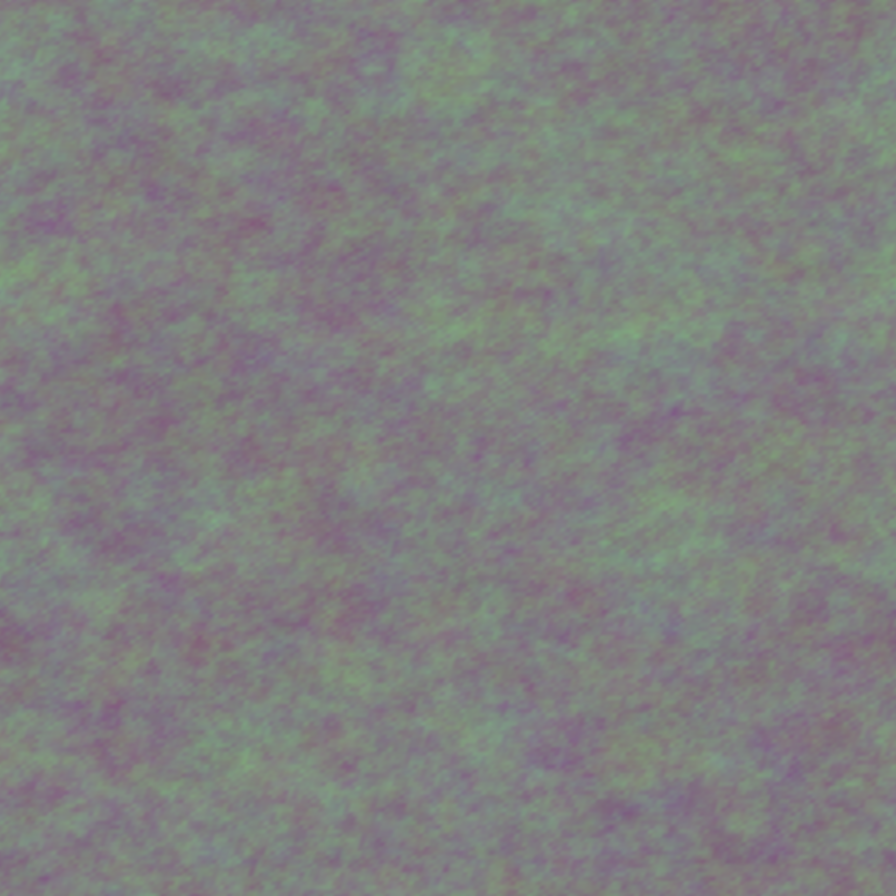
Reproduce this texture procedurally as a Shadertoy shader.

```glsl
// Mottled felt in muted green and purple: wrapping value noise summed in octaves.
// A 4 by 4 repeated mottle is varied by broad clouds and by dense fine grain;
// the sum drives the green channel, while red and blue drift only slightly.

const float REPEATS = 4.0;
const float SLANT = 0.3;
const vec3 BASE = vec3(0.5, 0.499, 0.5);

float hash(vec2 p, float seed) {
    return fract(sin(dot(p, vec2(127.1, 311.7)) + seed * 74.7) * 43758.5453);
}

// Value noise from -1 to 1 whose lattice wraps after "period" cells
float noise(vec2 p, vec2 period, float seed) {
    vec2 cell = floor(p);
    vec2 f = fract(p);
    f = f * f * (3.0 - 2.0 * f);
    vec2 lo = mod(cell, period);
    vec2 hi = mod(cell + 1.0, period);
    float bottom = mix(hash(lo, seed), hash(vec2(hi.x, lo.y), seed), f.x);
    float top = mix(hash(vec2(lo.x, hi.y), seed), hash(hi, seed), f.x);
    return 2.0 * mix(bottom, top, f.y) - 1.0;
}

// Octave sum scaled to constant contrast; wraps over the unit square
float fbm(vec2 uv, vec2 cells, int octaves, float gain, float seed) {
    float sum = 0.0;
    float power = 0.0;
    float amplitude = 1.0;
    for (int i = 0; i < octaves; i++) {
        sum += amplitude * noise(uv * cells, cells, seed + float(i));
        power += amplitude * amplitude;
        amplitude *= gain;
        cells *= 2.0;
    }
    return sum / sqrt(power);
}

void mainImage(out vec4 fragColor, in vec2 fragCoord) {
    vec2 uv = fragCoord / iResolution.xy;

    // Broad clouds, repeated mottle and lightly slanted grain
    float clouds = fbm(uv, vec2(4.0, 5.0), 3, 0.85, 1.0);
    float mottle = fbm(uv * REPEATS, vec2(2.0, 3.0), 4, 0.9, 11.0);
    vec2 slanted = vec2(uv.x - SLANT * uv.y, uv.y);
    float grain = fbm(slanted, vec2(44.0, 52.0), 3, 1.0, 21.0);
    float green = 0.039 * clouds + 0.043 * mottle + 0.070 * grain;

    // Faint warm and cool drift
    float red = 0.014 * fbm(uv, vec2(16.0, 20.0), 4, 0.9, 31.0);
    float blue = 0.025 * fbm(uv, vec2(16.0, 20.0), 4, 0.9, 41.0);

    fragColor = vec4(BASE + vec3(red, green, blue), 1.0);
}
```
